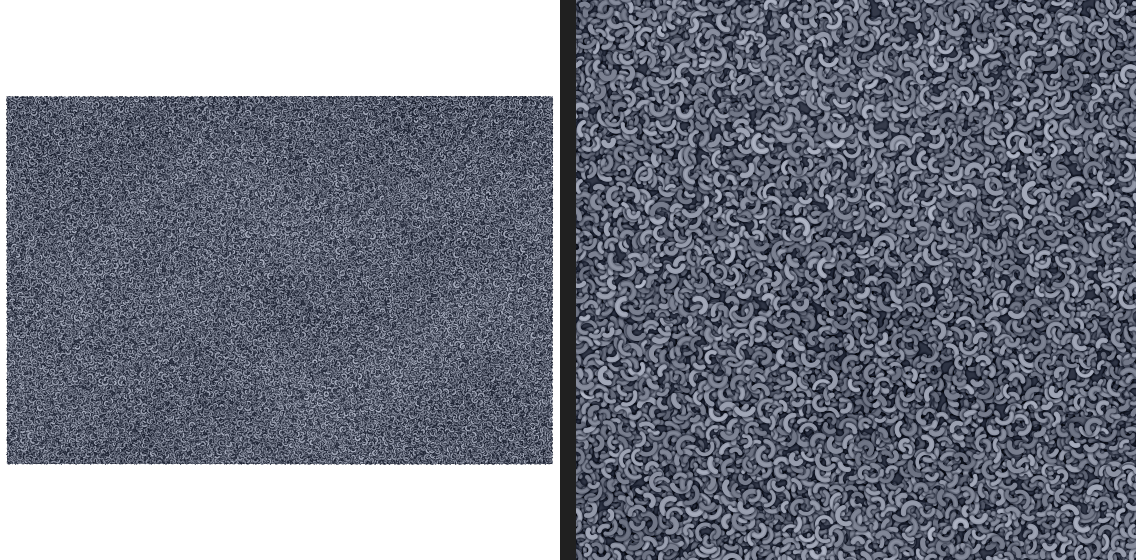
Left, the full canvas; right, a detail of the centre.
Write a Shadertoy shader that draws this texture.

```glsl
// A slate-blue mat of tangled, curled vinyl strands lying on a white ground.
// Layers of hashed cells each hold one short arc; every strand is painted over
// the ones below it and casts a soft shadow, leaving dark gaps between curls.

const vec2  MAT_MIN = vec2(0.012, 0.171);
const vec2  MAT_MAX = vec2(0.987, 0.828);
const float EDGE_ROUGHNESS = 0.0009;
const float RIM_WIDTH = 0.0035;

const int   LAYERS = 6;
const float CELLS = 100.0;          // cells across the canvas
const float STRAND_WIDTH = 0.135;   // half width, in cells
const float SHADOW_REACH = 2.4;     // in strand half widths
const float SHADOW_DEPTH = 0.45;

const float GAP_TONE = 0.20;
const float LOW_TONE = 0.37;
const float HIGH_TONE = 0.52;
const float TONE_SPREAD = 0.20;
const float GLINT = 0.09;
const vec3  SLATE_TINT = vec3(0.0, 0.022, 0.085);
const vec3  GROUND = vec3(1.0);
const float TAU = 6.2831853;

vec4 hash4(vec3 p) {
    vec4 h = fract(p.xyzx * vec4(0.1031, 0.1030, 0.0973, 0.1099));
    h += dot(h, h.wzxy + 33.33);
    return fract((h.xxyz + h.yzzw) * h.zywx);
}

// Distance to a round-ended arc centred on the x axis direction.
float arcDistance(vec2 p, float radius, float halfAngle) {
    float a = clamp(atan(p.y, p.x), -halfAngle, halfAngle);
    return length(p - radius * vec2(cos(a), sin(a)));
}

// Paints one layer of curls over the tone beneath it.
float paintLayer(float tone, vec2 uv, float layer, float pixel) {
    vec2 p = uv * CELLS + layer * vec2(17.37, 9.61);
    vec2 cell = floor(p);
    float soft = 0.6 * pixel * CELLS;
    float layerTone = mix(LOW_TONE, HIGH_TONE, layer / float(LAYERS - 1));

    for (int y = -1; y <= 1; y++)
    for (int x = -1; x <= 1; x++) {
        vec2 id = cell + vec2(x, y);
        vec4 place = hash4(vec3(id, layer));
        vec4 look = hash4(vec3(id, layer + 31.0));

        vec2 q = p - id - place.xy;
        float turn = place.z * TAU;
        float c = cos(turn), s = sin(turn);
        q = mat2(c, -s, s, c) * q;

        float radius = mix(0.28, 0.55, place.w);
        float d = arcDistance(q, radius, mix(0.7, 1.7, look.x));
        float width = STRAND_WIDTH * mix(0.8, 1.2, look.y);

        float shadow = 1.0 - smoothstep(width, width * SHADOW_REACH, d);
        tone *= 1.0 - SHADOW_DEPTH * shadow;

        float cover = 1.0 - smoothstep(width - soft, width + soft, d);
        float ridge = 1.0 - smoothstep(0.0, width, d);
        float strand = layerTone + TONE_SPREAD * (look.z - 0.5)
                     + GLINT * look.w * ridge;
        tone = mix(tone, strand, cover);
    }
    return tone;
}

// Slow, faint unevenness over the whole mat.
float broadShade(vec2 uv) {
    return 0.010 * sin(uv.x * 9.0 + 3.0 * sin(uv.y * 7.0))
         + 0.010 * sin(uv.y * 23.0 + 2.0 * sin(uv.x * 13.0))
         - 0.020 * smoothstep(0.62, 0.83, uv.y);
}

void mainImage(out vec4 fragColor, in vec2 fragCoord) {
    vec2 uv = fragCoord / iResolution.xy;
    float pixel = 1.0 / iResolution.y;

    // Curled strands, from the bottom of the pile upward
    float tone = GAP_TONE;
    for (int i = 0; i < LAYERS; i++)
        tone = paintLayer(tone, uv, float(i), pixel);
    tone += broadShade(uv);

    // Slightly frayed outline with a broken dark rim
    vec2 inset = min(uv - MAT_MIN, MAT_MAX - uv);
    float along = inset.x < inset.y ? uv.y : uv.x;
    float fray = sin(along * 610.0 + 2.0 * sin(along * 233.0))
               * sin(along * 371.0 + 1.3);
    float edge = min(inset.x, inset.y) + EDGE_ROUGHNESS * fray;
    float rim = 1.0 - smoothstep(0.0, RIM_WIDTH, edge);
    tone *= 1.0 - rim * (0.3 + 0.3 * fray);

    // Slate colour on the white ground
    vec3 slate = clamp(vec3(tone) + SLATE_TINT * smoothstep(-0.05, 0.12, tone), 0.0, 1.0);
    float mask = smoothstep(-0.5 * pixel, 0.5 * pixel, edge);
    fragColor = vec4(mix(GROUND, slate, mask), 1.0);
}
```
